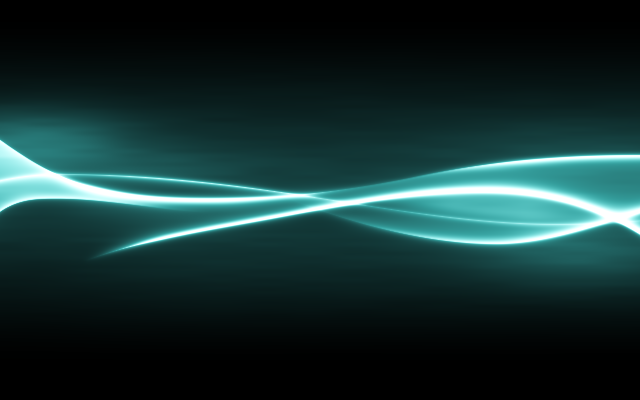
Reproduce this background procedurally as a Shadertoy shader.

```glsl
// Glowing teal ribbons crossing over a dark, softly lit backdrop.
#define TEAL vec3(0.32, 0.98, 0.97)
#define AMBIENT 0.215
#define GRAIN 0.10
#define EDGE 0.003
#define LEFT_HAZE 0.30
#define RIGHT_HAZE 0.20
#define RIBBON_FILL 0.34
#define LENS_FILL 0.46

float hash(vec2 p) {
    vec3 q = fract(p.xyx * 0.1031);
    q += dot(q, q.yzx + 33.33);
    return fract((q.x + q.y) * q.z);
}

float noise(vec2 p) {
    vec2 i = floor(p), f = fract(p);
    f = f * f * (3.0 - 2.0 * f);
    return mix(mix(hash(i), hash(i + vec2(1, 0)), f.x),
               mix(hash(i + vec2(0, 1)), hash(i + vec2(1, 1)), f.x), f.y);
}

// Cubic height between two knots; a knot holds x, y and slope.
float arc(float x, vec3 a, vec3 b) {
    float h = b.x - a.x, t = clamp((x - a.x) / h, 0.0, 1.0), u = 1.0 - t;
    return u * u * (1.0 + 2.0 * t) * a.y + t * t * (3.0 - 2.0 * t) * b.y
         + h * t * u * (u * a.z - t * b.z);
}

float path(float x, vec3 a, vec3 b, vec3 c) {
    return x < b.x ? arc(x, a, b) : arc(x, b, c);
}

// Light falling off at its own rate above and below a curve.
float glow(float d, float above, float below) {
    return exp(-max(d, 0.0) / above - max(-d, 0.0) / below);
}

float band(float y, float low, float high) {
    return smoothstep(-EDGE, EDGE, y - low) * smoothstep(-EDGE, EDGE, high - y);
}

float rise(float a, float b, float x) { return smoothstep(a, b, x); }
float fall(float a, float b, float x) { return 1.0 - smoothstep(a, b, x); }

float haze(vec2 p, vec2 center, vec2 size) {
    vec2 q = (p - center) / size;
    return exp(-dot(q, q));
}

void mainImage(out vec4 fragColor, in vec2 fragCoord) {
    vec2 p = fragCoord / iResolution.xy * vec2(1.6, 1.0);
    float x = p.x, y = p.y;

    // Ribbon edges
    vec3 mainMid = vec3(0.521, 0.501, 0.0);
    float mainY = x < mainMid.x
        ? path(x, vec3(0.0, 0.650, -0.72), vec3(0.208, 0.5375, -0.30), mainMid)
        : path(x, mainMid, vec3(1.042, 0.558, 0.21), vec3(1.6, 0.611, 0.0));
    float tailY = path(x, vec3(0.0, 0.471, 0.7), vec3(0.146, 0.504, 0.0), vec3(0.521, 0.469, -0.05));
    vec3 threadMid = vec3(0.729, 0.515, -0.15);
    float threadY = x < threadMid.x
        ? path(x, vec3(0.0, 0.548, 0.2), vec3(0.146, 0.564, 0.0), threadMid)
        : path(x, threadMid, vec3(1.375, 0.439, -0.01), vec3(1.6, 0.448, 0.09));
    vec3 sweepMid = vec3(0.625, 0.446, 0.18);
    float sweepY = x < sweepMid.x
        ? arc(x, vec3(0.219, 0.350, 0.36), sweepMid)
        : path(x, sweepMid, vec3(1.208, 0.523, 0.0), vec3(1.6, 0.417, -0.62));
    float lowerY = path(x, vec3(0.708, 0.508, -0.38), vec3(1.24, 0.391, 0.0), vec3(1.6, 0.471, 0.3));

    // Backdrop and hazes
    float light = AMBIENT * rise(0.08, 0.44, y) * fall(0.54, 0.97, y);
    light *= 1.0 - 0.25 * fall(0.0, 0.5, x) * fall(0.3, 0.5, y);
    light += LEFT_HAZE * haze(p, vec2(0.07, 0.645), vec2(0.25, 0.075));
    light += 0.10 * haze(p, vec2(0.38, 0.585), vec2(0.30, 0.045));
    light += RIGHT_HAZE * haze(p, vec2(1.45, 0.375), vec2(0.27, 0.085));
    light += 0.09 * haze(p, vec2(1.45, 0.63), vec2(0.35, 0.07));
    light *= 1.0 + GRAIN * (noise(p * vec2(9.0, 90.0)) - 0.5);

    // Translucent fills
    float leftFill = band(y, tailY, mainY);
    light += leftFill * (0.36 * fall(0.05, 0.45, x) + 0.12 * fall(0.3, 0.55, x));
    float ribbon = band(y, sweepY, mainY) * rise(0.65, 1.3, x);
    light += ribbon * RIBBON_FILL * (0.75 + 0.4 * glow(y - sweepY, 0.04, 0.04));
    float lens = band(y, lowerY, sweepY) * rise(0.78, 1.15, x);
    float lensShade = mix(0.5, 1.0, rise(-0.015, 0.03, y - threadY));
    light += lens * LENS_FILL * lensShade * (1.0 - 0.35 * rise(1.3, 1.5, x));

    // Luminous edges
    float mainGain = 0.20 + 0.75 * rise(0.08, 0.28, x) * fall(0.55, 0.95, x)
                   + 0.55 * rise(1.0, 1.35, x);
    light += mainGain * glow(y - mainY, 0.005, 0.010);
    light += 0.28 * rise(0.05, 0.25, x) * fall(0.5, 0.85, x) * glow(y - mainY, 0.010, 0.035);

    float tailGain = fall(0.12, 0.54, x);
    light += tailGain * (0.35 * glow(y - tailY, 0.008, 0.004) + 0.12 * glow(y - tailY, 0.03, 0.02));

    float threadGain = 0.25 + 0.35 * rise(0.1, 0.45, x) * fall(0.6, 0.85, x);
    threadGain *= 1.0 - 0.5 * rise(1.35, 1.6, x);
    light += threadGain * glow(y - threadY, 0.004, 0.007);
    light += 0.10 * fall(0.6, 0.95, x) * glow(y - threadY, 0.012, 0.025);

    float sweepGain = rise(0.20, 0.42, x);
    light += sweepGain * 1.0 * glow(y - sweepY, 0.008, 0.004);
    light += sweepGain * 0.22 * glow(y - sweepY, 0.030, 0.008);

    float lowerGain = rise(0.70, 1.25, x);
    light += lowerGain * (0.48 + 0.25 * rise(1.25, 1.48, x)) * glow(y - lowerY, 0.010, 0.005);
    light += 0.18 * rise(0.68, 0.95, x) * glow(y - lowerY, 0.035, 0.012);

    // Teal tones bleaching to white in the highlights
    vec3 color = mix(TEAL * light, vec3(1.0), smoothstep(0.6, 1.2, light));
    fragColor = vec4(clamp(color, 0.0, 1.0), 1.0);
}
```
